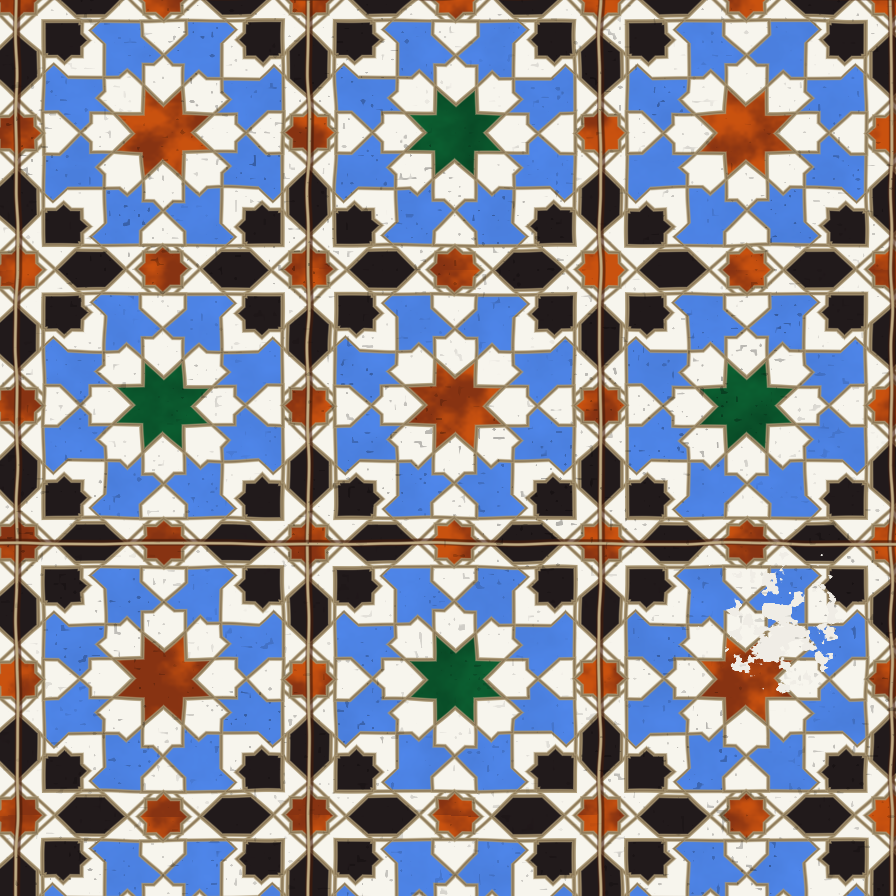
Write a Shadertoy shader that draws this pattern.

```glsl
const vec3 CREAM = vec3(0.97, 0.96, 0.93);
const vec3 BLUE = vec3(0.30, 0.51, 0.89);
const vec3 BLACK = vec3(0.13, 0.10, 0.105);
const vec3 ORANGE = vec3(0.79, 0.32, 0.06);
const vec3 RUST = vec3(0.53, 0.20, 0.07);
const vec3 GREEN = vec3(0.04, 0.33, 0.17);
const vec3 GROUT = vec3(0.66, 0.59, 0.45);
const vec3 GROUT_DARK = vec3(0.42, 0.33, 0.22);

float hash(vec2 p) {
    return fract(sin(dot(p, vec2(127.1, 311.7))) * 43758.5453);
}

float noise(vec2 p) {
    vec2 i = floor(p), f = fract(p);
    f = f * f * (3.0 - 2.0 * f);
    return mix(mix(hash(i), hash(i + vec2(1, 0)), f.x),
               mix(hash(i + vec2(0, 1)), hash(i + vec2(1, 1)), f.x), f.y);
}

float fbm(vec2 p) {
    float sum = 0.0, amp = 0.5;
    for (int i = 0; i < 4; i++) {
        sum += amp * noise(p);
        p = p * 2.03 + 17.3;
        amp *= 0.5;
    }
    return sum;
}

// Coverage of the inside of a distance field
float cover(float d, float px) {
    return smoothstep(px, -px, d);
}

// Raised outline with a darker core
vec3 outline(vec3 col, float d, float px) {
    d = abs(d);
    col = mix(col, GROUT, cover(d - 0.0062, px));
    return mix(col, GROUT_DARK, 0.55 * cover(d - 0.0022, px));
}

vec3 inlay(vec3 col, vec3 glaze, float d, float px) {
    return outline(mix(col, glaze, cover(d, px)), d, px);
}

// Two crossed squares with tips on the axes
float crossedSquares(vec2 p, float tipRadius) {
    p = abs(p);
    return min(max(p.x, p.y), (p.x + p.y) * 0.7071) - tipRadius * 0.7071;
}

// Folds the plane into one mirrored eighth: x along the axis, y across
vec2 foldEight(vec2 p) {
    float sector = 0.785398;
    float a = atan(p.y, p.x);
    a = abs(a - sector * round(a / sector));
    return length(p) * vec2(cos(a), sin(a));
}

float petal(vec2 f) {
    float inner = 0.68 * f.y - 0.733 * (f.x - 0.104);
    float outer = min(f.x - 0.248, (f.x + f.y - 0.283) * 0.7071);
    return max(max(inner, f.y - 0.071), outer);
}

float rosetteStar(vec2 f) {
    return 0.733 * (f.x - 0.104) - 0.68 * f.y;
}

vec3 tile(vec2 q, vec3 starGlaze, vec3 smallGlaze, vec3 blueGlaze, float px) {
    vec2 a = abs(q);
    float far = max(a.x, a.y), near = min(a.x, a.y);
    float edge = 0.5 - far;
    float field = far - 0.41;
    vec2 f = foldEight(q);

    // Border straps and blue field
    vec3 col = CREAM;
    float strap = (edge - abs(abs(near - 0.25) - 0.123)) * 0.7071;
    col = mix(col, outline(col, strap, px), step(0.0, field));
    col = inlay(col, blueGlaze, field, px);

    // White corners, black corner pieces, white arrows
    float pinch = abs(far - 0.377);
    float corner = max(0.2, 0.25 - pinch) - near;
    col = inlay(col, CREAM, max(corner, field), px);
    float block = min(0.285, 0.25 + pinch) - near;
    block = max(block, 0.285 - near);
    block = min(block, crossedSquares(a - 0.34, 0.088));
    col = inlay(col, BLACK, max(block, field), px);
    float arrow = max((near - far + 0.283) * 0.7071, near - 0.075);
    col = inlay(col, CREAM, max(arrow, field), px);

    // Central rosette
    col = inlay(col, CREAM, petal(f), px);
    col = inlay(col, starGlaze, rosetteStar(f), px);

    // Hexagons and small stars on the border
    float hexagon = max((abs(near - 0.25) + edge - 0.123) * 0.7071, edge - 0.072);
    col = inlay(col, BLACK, hexagon, px);
    float small = min(crossedSquares(vec2(edge, near), 0.09), crossedSquares(a - 0.5, 0.09));
    return inlay(col, smallGlaze, small, px);
}

vec3 seam(vec3 col, float d, float px) {
    col = mix(col, RUST * 0.5, 0.65 * cover(abs(d) - 0.012, px));
    return mix(col, GROUT * 1.15, cover(abs(d + 0.003) - 0.005, px));
}

void mainImage(out vec4 fragColor, in vec2 fragCoord) {
    vec2 uv = fragCoord / iResolution.xy;
    vec2 period = vec2(0.3255, 0.3047);
    vec2 grid = (uv - vec2(0.0195, 0.0898)) / period;
    float px = 1.0 / (period.y * min(iResolution.x, iResolution.y));

    // Hand-laid wobble
    grid += 0.010 * (vec2(noise(grid * 7.0), noise(grid * 7.0 + 40.0)) - 0.5);
    vec2 cell = floor(grid);
    vec2 q = grid - cell - 0.5;

    // Mottled glazes, alternating star colour
    float mottle = fbm(grid * 9.0);
    float tone = smoothstep(0.25, 0.65, mottle + 0.2 * (hash(cell) - 0.5));
    vec3 amber = mix(RUST, ORANGE, tone);
    vec3 starGlaze = mix(amber, GREEN * (0.75 + 0.5 * mottle), mod(cell.x + cell.y, 2.0));
    vec3 blueGlaze = BLUE * (0.95 + 0.1 * mottle);
    vec3 col = tile(q, starGlaze, amber, blueGlaze, px);

    // Joints: every column, every second row
    vec2 joint = grid - round(grid);
    col = seam(col, joint.x, px);
    if (mod(round(grid.y), 2.0) > 0.5) col = seam(col, joint.y, px);

    // Chipped glaze on one tile, fine pitting everywhere
    float worn = 1.0 - step(0.5, length(cell - vec2(2.0, 0.0)));
    float chip = fbm(grid * 24.0) - 1.6 * length(q - vec2(0.12, 0.19));
    col = mix(col, CREAM * 0.97, worn * smoothstep(0.26, 0.30, chip));
    col *= 1.0 - 0.3 * smoothstep(0.86, 0.92, noise(grid * 60.0)) * noise(grid * 5.0);
    fragColor = vec4(col, 1.0);
}
```
